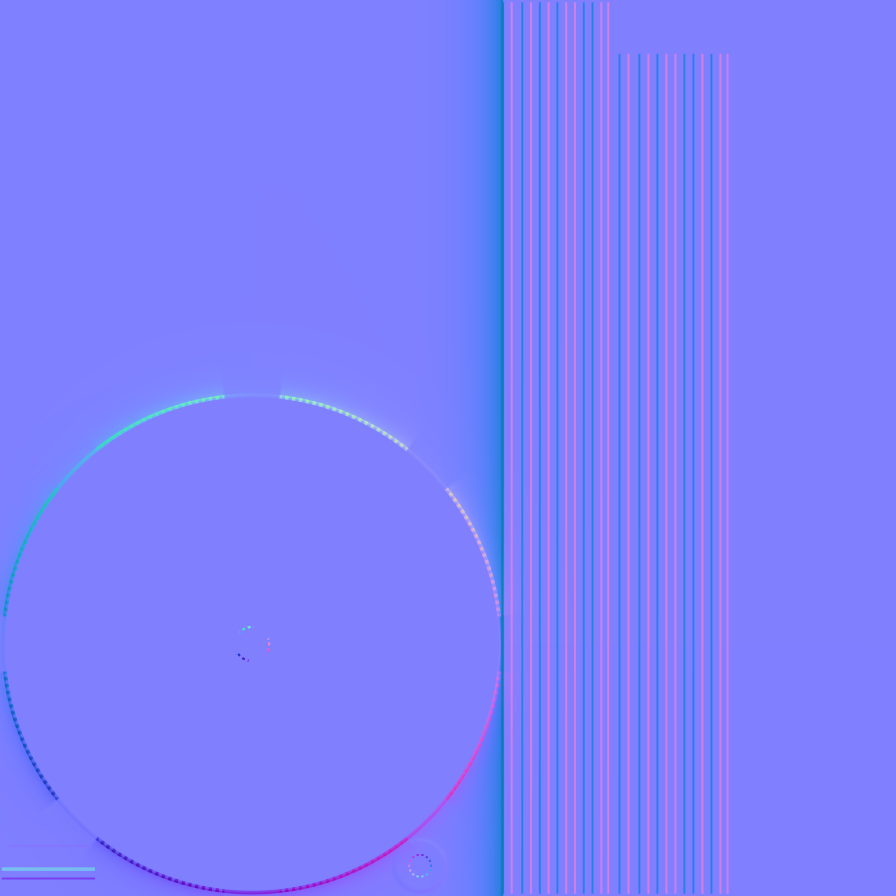
Write a WebGL 2 fragment shader that draws this texture map.

```glsl
#version 300 es
precision highp float;
// Tangent-space normal map: a dashed disc rim, two groups of vertical grooves,
// small rings and bars. Each part adds an xy slope to a flat surface; the sum
// is turned into a unit normal and encoded as colour.

#define DISC_CENTER vec2(0.2813, 0.2813)
#define DISC_RADIUS 0.2775
#define RIM_DASHES 224.0
#define RIM_SLOPE 0.72
#define RIM_GLOW 0.30
#define EDGE_X 0.5612
#define EDGE_GLOW 0.75
#define GROOVE_HALF_WIDTH 0.0011
#define KNOB_CENTER vec2(0.4688, 0.0338)

uniform vec2 u_resolution;
out vec4 fragColor;

const float TAU = 6.2831853;
float pixel;

// Antialiased coverage of a band with the given half width.
float band(float d, float halfWidth) {
    return clamp((halfWidth - abs(d)) / pixel + 0.5, 0.0, 1.0);
}

float span(float v, float lo, float hi) {
    return band(v - 0.5 * (lo + hi), 0.5 * (hi - lo));
}

float dashes(float angle, float count) {
    return smoothstep(-0.5, 0.6, cos(angle * count));
}

// Thirteen grooves; a set bit in risingBits tilts that groove to the right.
float grooves(vec2 p, float start, float pitch, float top, int risingBits) {
    float slope = 0.0;
    for (int i = 0; i < 13; i++) {
        float shift = (i > 1 && i < 12) ? 0.0021 : 0.0;
        float x = p.x - start - pitch * float(i) - shift;
        float tilt = ((risingBits >> i) & 1) == 1 ? 0.62 : -0.66;
        slope += tilt * band(x, GROOVE_HALF_WIDTH);
    }
    return slope * span(p.y, 0.0025, top);
}

// Large rim: dashes broken every eighth of a turn, with an outer glow.
vec2 discRim(vec2 p) {
    vec2 q = p - DISC_CENTER;
    float d = length(q) - DISC_RADIUS;
    vec2 dir = q / max(length(q), 1e-4);
    float angle = atan(q.y, q.x);
    float eighth = TAU / 8.0;
    float offAxis = abs(mod(angle + 0.5 * eighth, eighth) - 0.5 * eighth);
    float dashed = smoothstep(0.105, 0.12, offAxis);
    float diagonal = max(-2.0 * dir.x * dir.y, 0.0);
    float solid = 0.1 + 0.45 * diagonal + 0.55 * smoothstep(0.95, 1.0, -dir.y);
    float dashGain = mix(0.4, 1.0, max(dashes(angle, RIM_DASHES), 0.7 * diagonal));
    float gain = mix(solid, dashGain, dashed);
    float outside = smoothstep(-pixel, pixel, d);
    float glow = RIM_GLOW * exp(-max(d, 0.0) / 0.009) * mix(solid, 1.0, dashed);
    glow += 0.04 * exp(-max(d, 0.0) / 0.05);
    return dir * (RIM_SLOPE * gain * band(d, 0.0021) + glow * outside);
}

// Small hub ring: three dashed arcs.
vec2 hubRing(vec2 p) {
    vec2 q = p - DISC_CENTER;
    float angle = atan(q.y, q.x);
    float arcs = smoothstep(0.0, 0.35, cos(3.0 * (angle - 1.95)));
    float line = band(length(q) - 0.0190, 0.0012);
    return normalize(q + 1e-5) * 0.9 * arcs * line * dashes(angle, 18.0);
}

// Dashed knob with a faint halo.
vec2 knob(vec2 p) {
    vec2 q = p - KNOB_CENTER;
    float r = length(q);
    float angle = atan(q.y, q.x);
    float ring = 0.6 * band(r - 0.0122, 0.0011) * dashes(angle, 14.0);
    float halo = 0.07 * exp(-pow((r - 0.029) / 0.0025, 2.0));
    return normalize(q + 1e-5) * (halo - ring);
}

// Horizontal bars in the lower left corner.
vec2 bars(vec2 p) {
    float wide = span(p.x, 0.002, 0.106);
    float slope = 0.50 * band(p.y - 0.0300, 0.0020);
    slope -= 0.50 * band(p.y - 0.0195, 0.0011);
    float faint = band(p.y - 0.056, 0.0012) * span(p.x, 0.010, 0.100);
    return vec2(-0.12 * abs(slope), slope) * wide + vec2(0.05, -0.07) * faint;
}

void main() {
    vec2 p = gl_FragCoord.xy / u_resolution;
    pixel = 1.0 / min(u_resolution.x, u_resolution.y);

    vec2 slope = discRim(p) + hubRing(p) + knob(p) + bars(p);

    // Groove groups, with a stronger leading edge.
    slope.x += grooves(p, EDGE_X, 0.00980, 0.9975, 6570);
    slope.x += grooves(p, 0.6914, 0.01005, 0.9400, 6762);
    slope.x -= 0.25 * band(p.x - EDGE_X, 0.0018);

    // Soft shading left of the leading edge, kept off the disc.
    float outsideDisc = smoothstep(-pixel, pixel, length(p - DISC_CENTER) - DISC_RADIUS);
    float before = EDGE_X - p.x;
    slope.x -= EDGE_GLOW * exp(-max(before, 0.0) / 0.024)
             * smoothstep(-pixel, pixel, before) * outsideDisc;

    // Encode the unit normal.
    slope *= min(1.0, 0.9 / max(length(slope), 1e-4));
    vec3 normal = vec3(slope, sqrt(1.0 - dot(slope, slope)));
    fragColor = vec4(0.5 + 0.5 * normal, 1.0);
}
```
